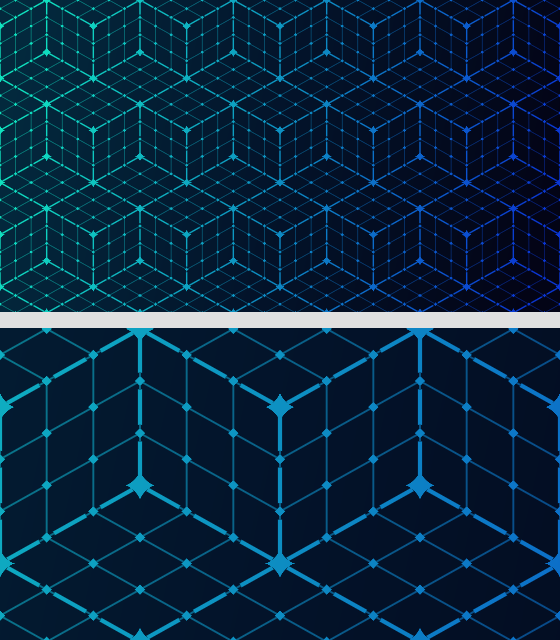
Top: the whole. Bottom: its middle third, enlarged.
Write a WebGL 1 fragment shader that draws this pattern.

```glsl
precision highp float;

uniform vec2 u_resolution;

// Lengths are in columns: one repeat across is 1.0
const float COLUMNS = 6.0;
const float EDGE = 0.5587;        // vertical cube edge, half a repeat down
const float DIVISIONS = 3.0;      // fine cells along each edge
const float THIN_WIDTH = 0.0068;
const float THICK_WIDTH = 0.0150;
const float THIN_OPACITY = 0.62;
const float THICK_GAP = 0.030;    // thick strokes stop short of the dots
const float DOT_RADIUS = 0.0185;
const float STAR_RADIUS = 0.053;
const float STAR_POWER = 0.72;    // below 1.0 gives concave sides
const float GRADIENT_TILT = 0.12;

const vec3 LINE_LEFT = vec3(0.06, 0.89, 0.75);
const vec3 LINE_MIDDLE = vec3(0.05, 0.56, 0.76);
const vec3 LINE_RIGHT = vec3(0.04, 0.21, 0.83);
const vec3 BACK_LEFT = vec3(0.01, 0.16, 0.24);
const vec3 BACK_MIDDLE = vec3(0.01, 0.075, 0.165);
const vec3 BACK_RIGHT = vec3(0.01, 0.015, 0.085);

vec3 threeStops(vec3 first, vec3 middle, vec3 last, float t) {
  return t < 0.5 ? mix(first, middle, t * 2.0) : mix(middle, last, t * 2.0 - 1.0);
}

// Share of a pixel covered by a stroke at the given distance
float strokeCoverage(float dist, float width, float pixel) {
  float high = min(dist + 0.5 * width, 0.5 * pixel);
  float low = max(dist - 0.5 * width, -0.5 * pixel);
  return clamp((high - low) / pixel, 0.0, 1.0);
}

float starCoverage(vec2 offset, float radius, float power, float pixel) {
  vec2 q = pow(abs(offset) + 1e-5, vec2(power));
  float dist = pow(q.x + q.y, 1.0 / power) - radius;
  return clamp(0.5 - dist / pixel, 0.0, 1.0);
}

// Distance to the nearest whole number
vec2 toWhole(vec2 v) {
  return abs(v - floor(v + 0.5));
}

void main() {
  vec2 uv = gl_FragCoord.xy / u_resolution;
  float pixel = COLUMNS / u_resolution.x;
  vec2 p = vec2(gl_FragCoord.x, u_resolution.y - gl_FragCoord.y) * pixel;

  // Isometric axes: whole numbers lie on the cube edges
  float across = p.x * 2.0;
  float down = p.y / EDGE;
  float falling = down + 0.5 - p.x;
  float rising = down + 0.5 + p.x;
  float slantScale = EDGE / length(vec2(1.0, EDGE));

  // Choose the two line families of the current face
  float side = mod(across, 2.0);
  float depth = mod(down - 0.5 * abs(side - 1.0), 2.0);
  bool isTop = depth > 1.0;
  bool isRight = side > 1.0;
  vec2 face = isTop ? vec2(falling, rising)
                    : vec2(across, isRight ? falling : rising);
  vec2 scale = vec2(isTop ? slantScale : 0.5, slantScale);

  // Nearest crossing of fine lines, as an offset in columns
  vec2 node = floor(face * DIVISIONS + 0.5);
  vec2 delta = face - node / DIVISIONS;
  vec2 slants = delta;
  if (!isTop) {
    slants = isRight ? vec2(delta.y, delta.x + delta.y)
                     : vec2(delta.y - delta.x, delta.y);
  }
  vec2 offset = vec2(slants.y - slants.x, (slants.x + slants.y) * EDGE) * 0.5;

  // Fine grid and heavy cube edges
  vec2 fineDist = toWhole(face * DIVISIONS) / DIVISIONS * scale;
  float thin = max(strokeCoverage(fineDist.x, THIN_WIDTH, pixel),
                   strokeCoverage(fineDist.y, THIN_WIDTH, pixel));
  vec2 edgeDist = toWhole(face) * scale;
  float thick = strokeCoverage(min(edgeDist.x, edgeDist.y), THICK_WIDTH, pixel);
  thick *= clamp(0.5 + (length(offset) - THICK_GAP) / pixel, 0.0, 1.0);

  // Stars on cube corners, small diamonds on other crossings
  vec2 corner = toWhole(node / DIVISIONS);
  bool isCorner = max(corner.x, corner.y) < 0.1;
  float mark = isCorner ? starCoverage(offset, STAR_RADIUS, STAR_POWER, pixel)
                        : starCoverage(offset, DOT_RADIUS, 1.0, pixel);

  // Colour sweep from left to right
  float t = clamp(uv.x + GRADIENT_TILT * (0.5 - uv.y), 0.0, 1.0);
  vec3 ink = threeStops(LINE_LEFT, LINE_MIDDLE, LINE_RIGHT, t);
  vec3 back = threeStops(BACK_LEFT, BACK_MIDDLE, BACK_RIGHT, t);
  float coverage = max(max(thin * THIN_OPACITY, thick), mark);
  gl_FragColor = vec4(mix(back, ink, coverage), 1.0);
}
```
